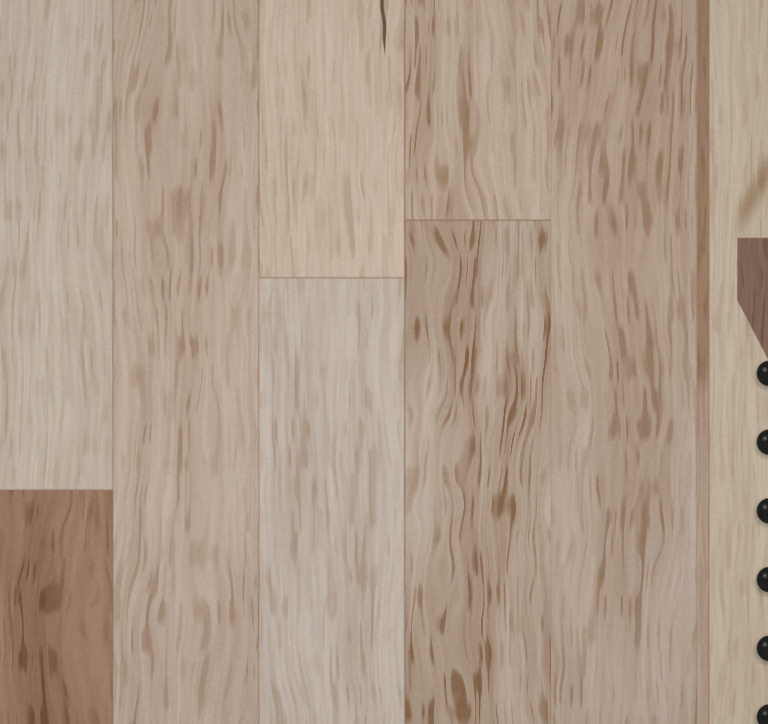
Reproduce this texture procedurally as a WebGL 2 fragment shader.

```glsl
#version 300 es
precision highp float;
uniform vec2 u_resolution;
out vec4 outColor;

const float PLANK_WIDTH = 0.190;
const float FIRST_SEAM = 0.147;
const float STRIP_LEFT = 0.908;
const float STRIP_RIGHT = 0.923;
const float STUD_PITCH = 0.0895;
const vec3 SEAM = vec3(0.57, 0.46, 0.38);
const vec3 GRAIN_TINT = vec3(0.79, 0.71, 0.64);
const vec3 PALE_BOARD = vec3(0.765, 0.705, 0.625);
const vec3 STRIP_DARK = vec3(0.62, 0.50, 0.41);
const vec3 STRIP_LIGHT = vec3(0.70, 0.61, 0.54);
const vec3 BLOCK = vec3(0.53, 0.43, 0.38);
const vec3 STUD = vec3(0.13, 0.13, 0.12);

// Per column: height of the end joint (negative: none) and seam strength
const vec2 COLUMNS[5] = vec2[5](
  vec2(0.305, 0.65), vec2(-1.0, 0.6), vec2(0.581, 0.85),
  vec2(0.656, 0.22), vec2(-1.0, 0.5));

// Lower and upper board of each column: tone, strength of figure
const vec4 BOARDS[10] = vec4[10](
  vec4(0.63, 0.51, 0.43, 0.85), vec4(0.765, 0.715, 0.655, 0.22),
  vec4(0.75, 0.68, 0.62, 0.45), vec4(0.75, 0.68, 0.615, 0.45),
  vec4(0.76, 0.71, 0.665, 0.34), vec4(0.78, 0.71, 0.64, 0.22),
  vec4(0.74, 0.675, 0.615, 0.95), vec4(0.75, 0.68, 0.61, 0.75),
  vec4(0.73, 0.66, 0.60, 0.55), vec4(0.73, 0.655, 0.585, 0.6));

float hash(vec2 p) {
  vec3 q = fract(vec3(p.xyx) * 0.1031);
  q += dot(q, q.yzx + 33.33);
  return fract((q.x + q.y) * q.z);
}

float noise(vec2 p) {
  vec2 i = floor(p), f = fract(p);
  f = f * f * (3.0 - 2.0 * f);
  float low = mix(hash(i), hash(i + vec2(1, 0)), f.x);
  float high = mix(hash(i + vec2(0, 1)), hash(i + vec2(1, 1)), f.x);
  return mix(low, high, f.y);
}

float fbm(vec2 p) {
  float sum = 0.0, weight = 0.5;
  for (int i = 0; i < 4; i++) {
    sum += weight * noise(p);
    p = p * 2.03 + 17.0;
    weight *= 0.5;
  }
  return sum;
}

// Coverage of a shape from its signed distance
float cover(float d, float blur) {
  return 1.0 - smoothstep(-blur, blur, d);
}

// Darkness of the wood: bent fibres, growth bands and open pores
float grain(vec2 p, float seed, float figure) {
  vec2 q = p + vec2(seed * 1.7, seed * 2.3) + 3.0;
  float bend = fbm(q * vec2(8.0, 3.0)) - 0.5;
  q.x += bend * (0.03 + 0.09 * figure) + 0.04 * (hash(vec2(seed, 5.0)) - 0.5) * p.y;
  float bands = smoothstep(0.35, 0.75, noise(q * vec2(32.0, 3.5)));
  float streaks = noise(q * vec2(120.0, 5.0));
  float fibres = noise(q * vec2(300.0, 16.0));
  float pores = smoothstep(0.55, 0.9, noise(q * vec2(230.0, 26.0)));
  return figure * (0.35 * bands + 0.38 * streaks + pores * (0.25 + 0.55 * bands))
       + 0.28 * (fibres - 0.5) + 0.12 * pores;
}

vec3 stain(vec3 tone, float amount) {
  return tone * mix(vec3(1.0), GRAIN_TINT, amount);
}

// Planks with staggered end joints
vec3 planks(vec2 p, float aa) {
  float along = (p.x - FIRST_SEAM) / PLANK_WIDTH + 1.0;
  int column = int(clamp(floor(along), 0.0, 4.0));
  float joint = COLUMNS[column].x;
  int board = column * 2 + (p.y > joint ? 1 : 0);
  vec4 style = BOARDS[board];
  vec3 tone = style.rgb;
  if (joint < 0.0)
    tone = mix(BOARDS[column * 2].rgb, tone, smoothstep(0.2, 0.75, p.y));
  vec3 color = stain(tone, grain(p, float(board) + 1.0, style.a));

  int nearest = int(clamp(floor(along + 0.5) - 1.0, 0.0, 4.0));
  float seamX = FIRST_SEAM + float(nearest) * PLANK_WIDTH;
  float wear = 0.6 + 0.5 * noise(vec2(seamX * 90.0, p.y * 35.0));
  float seam = cover(abs(p.x - seamX) - 0.0011, aa) * COLUMNS[nearest].y;
  float end = cover(abs(p.y - joint) - 0.0012, aa) * 0.65;
  return mix(color, SEAM, clamp(max(seam, end) * wear, 0.0, 1.0));
}

// Narrow dark strip, then the pale board beside it
vec3 edging(vec3 color, vec2 p, float aa) {
  vec3 strip = mix(STRIP_LIGHT, STRIP_DARK, smoothstep(0.42, 0.47, p.y));
  color = mix(color, stain(strip, grain(p, 21.0, 0.3)), cover(STRIP_LEFT - p.x, aa));
  vec3 pale = stain(PALE_BOARD, grain(p, 23.0, 0.2));
  color = mix(color, pale, cover(STRIP_RIGHT - p.x, aa));
  return mix(color, SEAM, 0.65 * cover(abs(p.x - STRIP_RIGHT) - 0.001, aa));
}

// Slanted block with its soft shadow, above a row of round studs
vec3 hardware(vec3 color, vec2 p, float aa) {
  float shade = cover(0.7 - p.y + 1.6 * (p.x - 1.0), 0.02) * cover(p.y - 0.69 - 1.6 * (p.x - 0.97), 0.02);
  color = mix(color, color * vec3(0.84, 0.79, 0.73), shade * cover(0.96 - p.x, 0.01));
  float slope = (0.552 - 1.93 * (p.x - 0.96) - p.y) * 0.46;
  float block = max(max(0.96 - p.x, p.y - 0.633), slope);
  color = mix(color, stain(BLOCK, grain(p, 31.0, 0.5)), cover(block, aa));

  float k = clamp(floor((p.y - 0.009) / STUD_PITCH + 0.5), 0.0, 5.0);
  vec2 d = p - vec2(1.002, 0.009 + k * STUD_PITCH);
  color *= 1.0 - 0.22 * cover(length(d + vec2(0.001, 0.003)) - 0.018, 0.005);
  vec3 metal = STUD + 0.32 * cover(length(d - vec2(-0.006, 0.005)) - 0.002, 0.003);
  return mix(color, metal, cover(length(d) - 0.0165, aa));
}

void main() {
  vec2 p = gl_FragCoord.xy / u_resolution.x;
  float aa = 1.0 / u_resolution.x;
  vec3 color = planks(p, aa);

  // Dark check in the wood at the top
  float crackX = 0.501 + 0.004 * (noise(vec2(p.y * 45.0, 2.0)) - 0.5) - 0.05 * (p.y - 0.9);
  float crackWidth = 0.0022 * smoothstep(0.865, 0.9, p.y);
  color = mix(color, SEAM * 0.72, cover(abs(p.x - crackX) - crackWidth, aa) * smoothstep(0.862, 0.88, p.y));

  color = hardware(edging(color, p, aa), p, aa);
  color += 0.022 * (noise(p * 330.0) - 0.5);
  color *= 1.0 - 0.1 * dot(p - vec2(0.5, 0.5), p - vec2(0.5, 0.5));
  outColor = vec4(clamp(color, 0.0, 1.0), 1.0);
}
```
